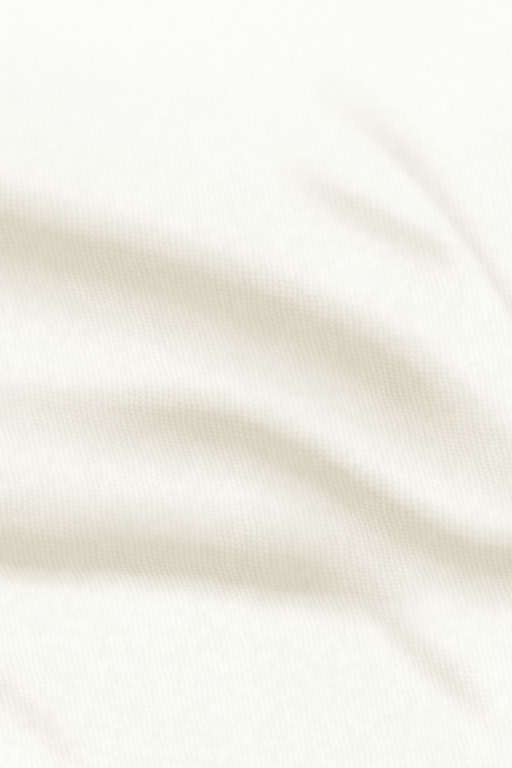
Give the GLSL for this texture, as a WebGL 2 fragment shader.

```glsl
#version 300 es
precision highp float;
// Soft ivory knit cloth lying in broad diagonal folds, with fine slanted stitches.

#define LIT_COLOR vec3(0.985, 0.985, 0.970)
#define MID_COLOR vec3(0.915, 0.900, 0.862)
#define DEEP_COLOR vec3(0.850, 0.838, 0.770)
#define WALES 138.0
#define COURSES 176.0
#define WALE_SLANT 0.20
#define COURSE_SLOPE 0.16
#define STITCH_CONTRAST 0.020
#define FUZZ 0.014
#define FOLD_DEPTH 0.88
#define FOLD_WOBBLE 0.022

uniform vec2 u_resolution;
out vec4 fragColor;

const float TAU = 6.2831853;

float hash(vec2 p) {
  vec3 h = fract(vec3(p.xyx) * 0.1031);
  h += dot(h, h.yzx + 33.33);
  return fract((h.x + h.y) * h.z);
}

float noise(vec2 p) {
  vec2 i = floor(p), f = fract(p);
  f = f * f * (3.0 - 2.0 * f);
  return mix(mix(hash(i), hash(i + vec2(1, 0)), f.x),
             mix(hash(i + vec2(0, 1)), hash(i + vec2(1, 1)), f.x), f.y);
}

float fbm(vec2 p) {
  float sum = 0.0, gain = 0.5;
  for (int i = 0; i < 4; i++) {
    sum += gain * noise(p);
    p = mat2(1.6, 1.2, -1.2, 1.6) * p + 7.3;
    gain *= 0.5;
  }
  return sum;
}

// Shaded trough along an axis, with its own softness on each side
float trough(float offset, float above, float below) {
  float d = offset / (offset > 0.0 ? above : below);
  return exp(-d * d);
}

// Rises over a to b, then falls over c to d
float span(float x, float a, float b, float c, float d) {
  return smoothstep(a, b, x) * (1.0 - smoothstep(c, d, x));
}

float foldShade(vec2 q) {
  float x = q.x, y = q.y;
  // Three main folds, upper to lower
  float upper = 0.705 - 0.20 * x - 0.10 * x * x * x * x;
  float middle = 0.482 - 0.07 * x - 0.14 * smoothstep(0.4, 1.0, x);
  float lower = 0.285 - 0.07 * x;
  float s = trough(y - upper, 0.046, 0.078) * (0.9 - 0.5 * smoothstep(0.75, 1.0, x));
  s += trough(y - middle, 0.030, 0.052) * mix(0.25, 0.95, smoothstep(0.0, 0.45, x));
  s += trough(y - lower, 0.068, 0.030) * (1.0 - smoothstep(0.55, 0.88, x));

  // Pinched creases at the upper right
  float crease = 0.845 - 0.45 * (x - 0.7) - 1.3 * (x - 0.7) * (x - 0.7);
  s += 0.28 * trough(y - crease, 0.040, 0.018) * smoothstep(0.55, 0.8, x);
  s += 0.38 * trough(y - 0.735 + 0.35 * (x - 0.68), 0.022, 0.035)
     * span(x, 0.5, 0.7, 0.82, 0.95);

  // Faint tails near the bottom corners
  s += 0.32 * trough(y - 0.19 + 0.6 * (x - 0.76), 0.030, 0.024)
     * span(x, 0.66, 0.78, 0.88, 1.0);
  s += 0.20 * trough(y - 0.10 + 0.6 * x, 0.030, 0.030) * (1.0 - smoothstep(0.08, 0.25, x));
  return s;
}

// Rows of small V-shaped loops; returns about -1 to 1
float stitches(vec2 p, float lift) {
  float wale = (p.x + WALE_SLANT * p.y + 0.008 * lift) * WALES;
  float course = (p.y + COURSE_SLOPE * p.x + 0.010 * lift) * COURSES;
  wale += 0.5 * (noise(p * 45.0) - 0.5);
  course += 0.7 * (noise(p * 38.0 + 9.0) - 0.5);
  float arm = abs(fract(wale) - 0.5);
  float groove = cos(TAU * wale);
  float loopTone = cos(TAU * (course + arm));
  return -0.55 * groove + 0.45 * loopTone;
}

void main() {
  vec2 q = gl_FragCoord.xy / u_resolution;
  vec2 p = gl_FragCoord.xy / u_resolution.y;

  // Large shading of the cloth
  vec2 bent = q + vec2(0.0, FOLD_WOBBLE * (fbm(p * 5.0) - 0.47));
  float folds = foldShade(bent);
  float rest = 0.13 + 0.14 * (fbm(p * vec2(4.0, 7.0) + 3.0) - 0.47);
  rest -= 0.08 * smoothstep(0.75, 1.0, q.y);
  float shade = clamp(rest + FOLD_DEPTH * folds, 0.0, 1.0);
  vec3 color = mix(LIT_COLOR, MID_COLOR, smoothstep(0.0, 0.6, shade));
  color = mix(color, DEEP_COLOR, smoothstep(0.5, 1.0, shade));

  // Knit relief, softer toward the top and in bright areas
  float focus = mix(1.0, 0.35, smoothstep(0.6, 0.95, q.y));
  float relief = focus * (0.5 + 0.5 * smoothstep(0.05, 0.6, shade));
  relief *= 0.6 + 0.8 * noise(p * 16.0);
  color += STITCH_CONTRAST * relief * stitches(p, folds);

  // Fibre fuzz
  float fuzz = noise(p * vec2(210.0, 150.0)) + noise(p * 90.0) - 1.0;
  color += FUZZ * focus * fuzz;
  fragColor = vec4(clamp(color, 0.0, 1.0), 1.0);
}
```
